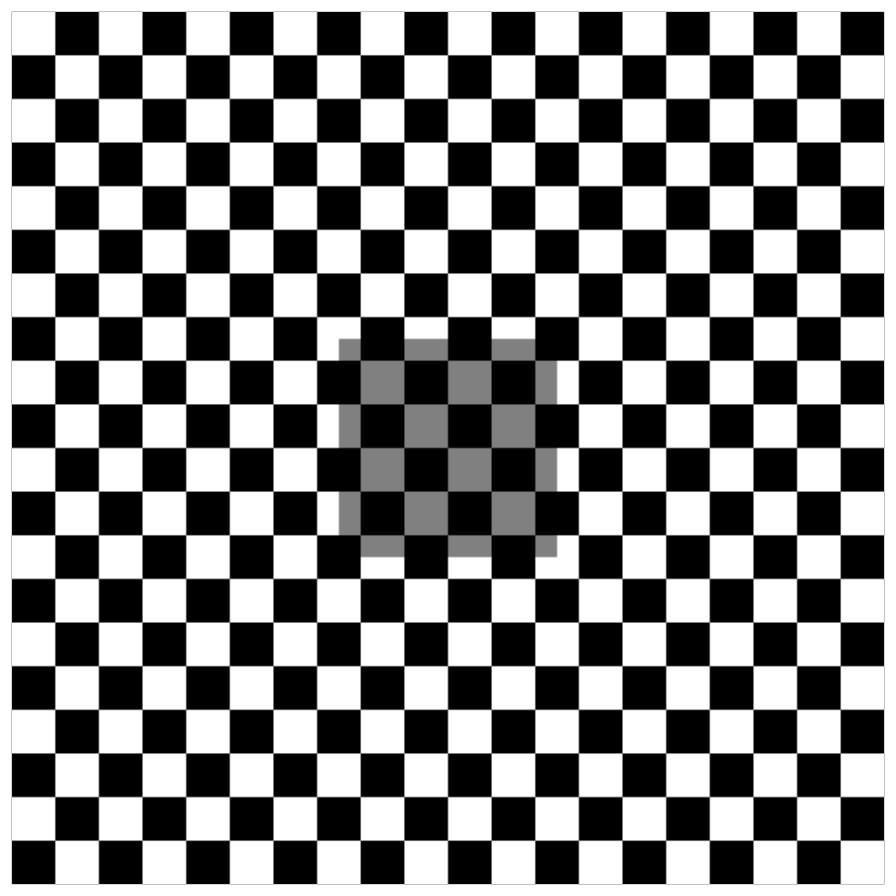
Write a three.js fragment shader that draws this pattern.

```glsl
// Black and white checkerboard in a white margin, with a grey tinted square at its centre.
#define CELLS 20.0
#define BOARD_SIZE 0.974
#define TINT_CELLS 5.0
#define TINT_GREY 0.5
#define EDGE_WIDTH 0.00195

varying vec2 vUv;

// Signed distance to the nearest grid line, in cells: positive in even cells.
vec2 gridWave(vec2 p) {
  return 0.5 - abs(mod(p + 0.5, 2.0) - 1.0);
}

// Antialiased coverage of a centred square.
float squareMask(vec2 p, float halfSize) {
  vec2 inside = clamp((halfSize - abs(p)) / EDGE_WIDTH + 0.5, 0.0, 1.0);
  return inside.x * inside.y;
}

// Antialiased checker: 1 where column and row have equal parity.
float checker(vec2 p, float cellSize) {
  vec2 side = clamp(gridWave(p / cellSize) * cellSize * 2.0 / EDGE_WIDTH, -1.0, 1.0);
  return 0.5 + 0.5 * side.x * side.y;
}

void main() {
  vec2 p = vUv - 0.5;
  float cellSize = BOARD_SIZE / CELLS;

  // The tint darkens only the light cells.
  float tint = squareMask(p, 0.5 * TINT_CELLS * cellSize);
  float light = mix(1.0, TINT_GREY, tint);

  // Dark cells stop at the margin.
  float dark = checker(p, cellSize) * squareMask(p, 0.5 * BOARD_SIZE);
  gl_FragColor = vec4(vec3(light * (1.0 - dark)), 1.0);
}
```
